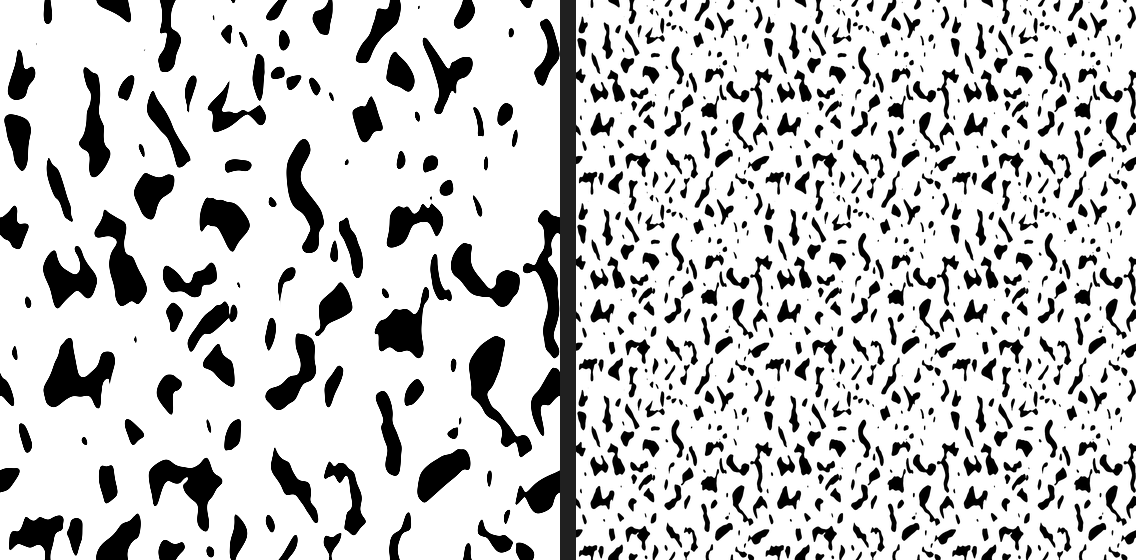
Left, the tile; right, the same tile 3 across and 3 down.
Reproduce this texture procedurally as a WebGL 1 fragment shader.

```glsl
precision highp float;

uniform vec2 u_resolution;

// Unit gradient of a lattice node; nodes wrap so the noise tiles.
vec2 nodeGradient(vec2 node, vec2 period, float seed) {
  vec2 wrapped = floor(mod(node + 0.5, period));
  float angle = 6.28319 * fract(sin(dot(wrapped, vec2(127.1, 311.7)) + seed) * 43758.5453);
  return vec2(cos(angle), sin(angle));
}

// Gradient noise with a whole number of cells across the canvas.
float gradientNoise(vec2 uv, vec2 period, float seed) {
  vec2 p = uv * period;
  vec2 node = floor(p);
  vec2 f = p - node;
  vec2 fade = f * f * f * (f * (f * 6.0 - 15.0) + 10.0);
  vec2 right = vec2(1.0, 0.0);
  vec2 up = vec2(0.0, 1.0);
  float a = dot(nodeGradient(node, period, seed), f);
  float b = dot(nodeGradient(node + right, period, seed), f - right);
  float c = dot(nodeGradient(node + up, period, seed), f - up);
  float d = dot(nodeGradient(node + 1.0, period, seed), f - 1.0);
  return mix(mix(a, b, fade.x), mix(c, d, fade.x), fade.y);
}

// Upright blotches: bent coarse noise, roughened by a finer layer.
float blotchField(vec2 uv) {
  vec2 bend = vec2(gradientNoise(uv, vec2(9.0, 8.0), 3.7),
                   gradientNoise(uv, vec2(8.0, 7.0), 9.2));
  vec2 p = uv + bend * vec2(0.045, 0.04);
  float coarse = gradientNoise(p, vec2(21.0, 11.0), 1.3);
  float fine = gradientNoise(p + vec2(0.013, 0.021), vec2(37.0, 20.0), 5.9);
  return coarse + 0.45 * fine - 0.203;
}

void main() {
  vec2 uv = gl_FragCoord.xy / u_resolution;
  vec2 texel = 1.0 / u_resolution;

  // Slope per pixel turns the field into a distance for crisp smooth edges.
  float field = blotchField(uv);
  vec2 slope = vec2(blotchField(uv + vec2(texel.x, 0.0)),
                    blotchField(uv + vec2(0.0, texel.y))) - field;
  float edgeDistance = field / max(length(slope), 0.0001);
  float ink = smoothstep(-0.4, 0.4, edgeDistance);

  vec3 paperWhite = vec3(1.0);
  vec3 inkBlack = vec3(0.0);
  gl_FragColor = vec4(mix(paperWhite, inkBlack, ink), 1.0);
}
```
